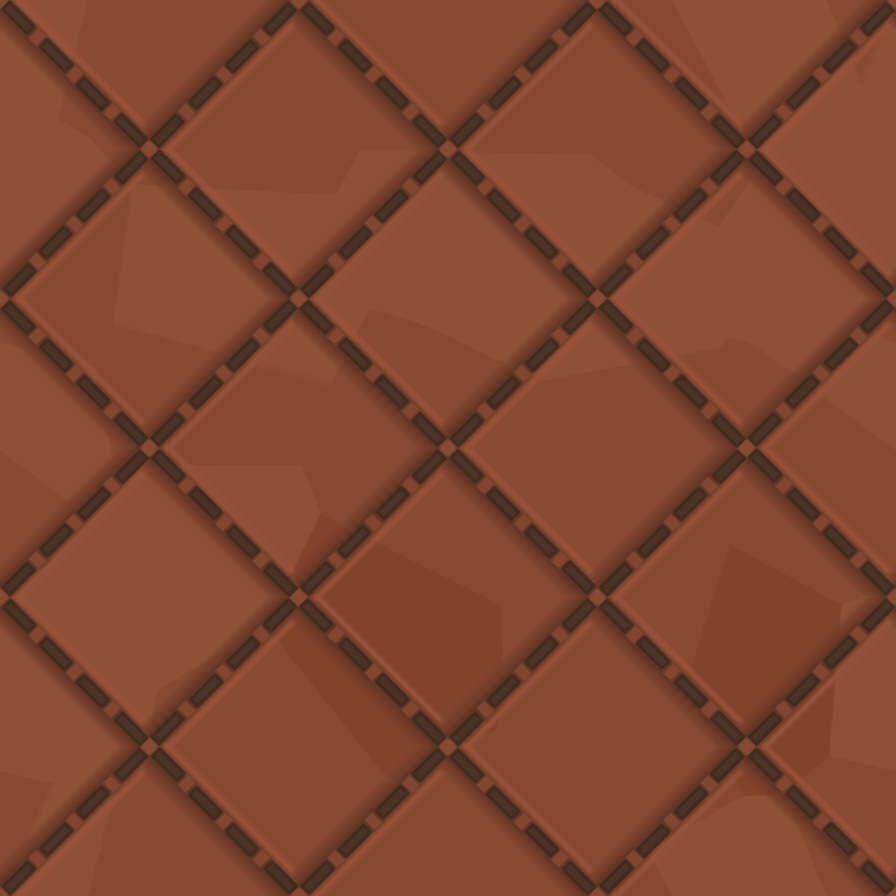
Write a WebGL 1 fragment shader that draws this pattern.

```glsl
precision highp float;
// Quilted brown leather: diagonal seams with dark stitches over faintly patched hide.

uniform vec2 u_resolution;

const float REPEATS = 3.0;            // diamonds across and down
const float STITCHES = 4.0;           // stitches along one diamond side
const float PATCHES = 5.0;            // tone patches across and down
const vec2 STITCH_HALF = vec2(0.089, 0.031);

const vec3 LEATHER = vec3(0.535, 0.288, 0.197);
const vec3 PATCH_TINT = vec3(0.026, 0.027, 0.024);
const vec3 HIGHLIGHT = vec3(0.595, 0.320, 0.220);
const vec3 SHADOW = vec3(0.445, 0.232, 0.158);
const vec3 GROOVE = vec3(0.370, 0.205, 0.145);
const vec3 THREAD = vec3(0.295, 0.203, 0.150);
const vec3 THREAD_EDGE = vec3(0.255, 0.168, 0.120);

vec2 hash22(vec2 p) {
  vec3 h = fract(p.xyx * vec3(0.1031, 0.1030, 0.0973));
  h += dot(h, h.yzx + 33.33);
  return fract((h.xx + h.yz) * h.zy);
}

// Tone of a patch: -1 dark, 0 plain, 1 light
float patchTone(vec2 id) {
  float h = hash22(id + 61.0).x;
  return step(0.70, h) - step(h, 0.20);
}

// Wrapping Voronoi patches with smoothed borders
float patches(vec2 p, float pixel) {
  vec2 cell = floor(p);
  float nearest = 9.0, second = 9.0;
  float tone = 0.0, secondTone = 0.0;
  for (int j = -2; j <= 2; j++) {
    for (int i = -2; i <= 2; i++) {
      vec2 site = cell + vec2(float(i), float(j));
      vec2 id = mod(site, PATCHES);
      float d = distance(p, site + hash22(id + 7.0));
      float t = patchTone(id);
      if (d < nearest) {
        second = nearest;
        secondTone = tone;
        nearest = d;
        tone = t;
      } else if (d < second) {
        second = d;
        secondTone = t;
      }
    }
  }
  float inside = smoothstep(0.0, 2.0 * pixel, second - nearest);
  return mix(0.5 * (tone + secondTone), tone, inside);
}

float nearestLine(float x) {
  return floor(x + 0.5);
}

// Soft band rising over [a, b] and falling over [c, d]
float band(float x, float a, float b, float c, float d) {
  return smoothstep(a, b, x) * (1.0 - smoothstep(c, d, x));
}

// Relief of one seam: x broad shadow, y deep groove, z lit ridge
vec3 seamRelief(float across) {
  float s = across - nearestLine(across);
  return vec3(band(s, -0.120, -0.060, 0.030, 0.055),
              band(s, -0.068, -0.036, 0.022, 0.042),
              band(s, 0.044, 0.060, 0.066, 0.090));
}

float boxDistance(vec2 p, vec2 halfSize, float radius) {
  vec2 d = abs(p) - halfSize + radius;
  return length(max(d, 0.0)) + min(max(d.x, d.y), 0.0) - radius;
}

// Lay the leather bridges and the stitches of one seam over a colour
vec3 addStitches(vec3 color, float across, float along, float seed, float pixel) {
  float line = nearestLine(across);
  float index = floor(along * STITCHES);
  float wrap = 2.0 * REPEATS * STITCHES;
  vec2 id = mod(STITCHES * line + vec2(index, -index), wrap);
  vec2 jitter = (hash22(id + seed) - 0.5) * vec2(0.010, 0.007);
  vec2 p = vec2(along - (index + 0.5) / STITCHES, across - line);

  // Raised leather between neighbouring stitches
  float gap = smoothstep(0.092, 0.106, abs(p.x));
  float bridge = gap * (1.0 - smoothstep(0.026, 0.040, abs(p.y)));
  color = mix(color, LEATHER, 0.85 * bridge);

  // Thread with darker rims
  float d = boxDistance(p - jitter, STITCH_HALF, 0.010);
  vec3 thread = mix(THREAD, THREAD_EDGE, smoothstep(-0.021, -0.009, d));
  return mix(color, thread, 1.0 - smoothstep(-pixel, pixel, d));
}

void main() {
  vec2 uv = gl_FragCoord.xy / u_resolution;
  float texel = 1.0 / min(u_resolution.x, u_resolution.y);
  float pixel = 3.0 * REPEATS * 0.47 * texel;
  vec2 q = REPEATS * vec2(uv.x + uv.y, uv.x - uv.y);

  // Hide with uneven patches
  vec3 color = LEATHER + PATCH_TINT * patches(uv * PATCHES, PATCHES * texel);

  // Padded relief: lit left sides, shaded right sides
  vec3 a = seamRelief(q.x);
  vec3 b = seamRelief(q.y);
  float lit = max(a.z * (1.0 - b.x), b.z * (1.0 - a.x));
  color = mix(color, HIGHLIGHT, 0.9 * lit);
  color = mix(color, SHADOW, 0.9 * max(a.x, b.x));
  color = mix(color, GROOVE, 0.9 * max(a.y, b.y));

  // Stitches, with the falling seams on top
  color = addStitches(color, q.y, q.x, 3.0, pixel);
  color = addStitches(color, q.x, q.y, 41.0, pixel);
  gl_FragColor = vec4(color, 1.0);
}
```
